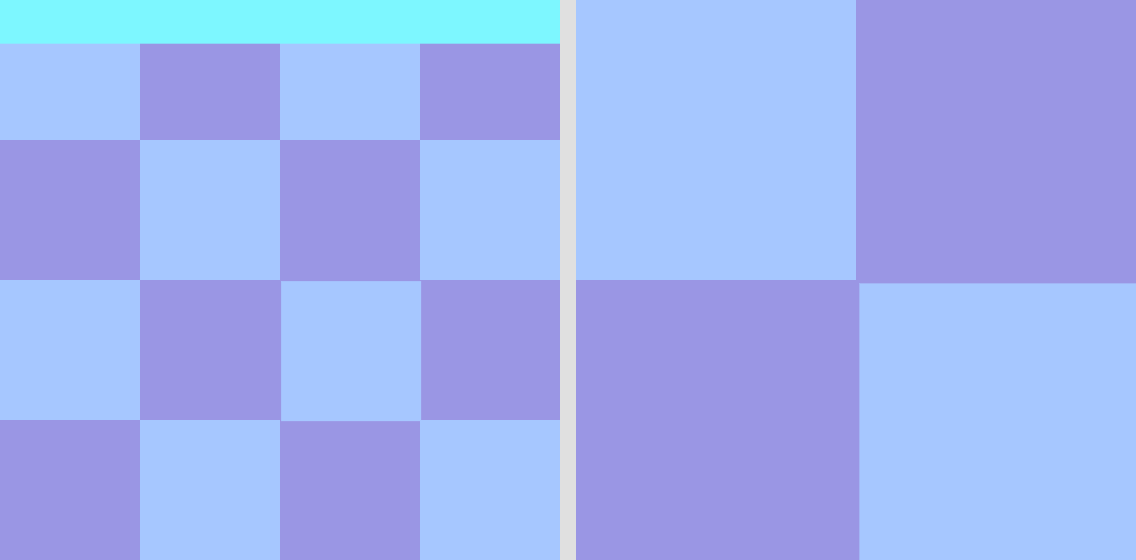
Left, the full canvas; right, a detail of the centre.
Give the GLSL for this pattern, as a Shadertoy shader.

```glsl
// Four by four checkerboard of pale blue and violet tiles under a cyan top band.

// Signed distance to an axis-aligned square
float squareDistance(vec2 p, float halfSide) {
    vec2 d = abs(p) - halfSide;
    return length(max(d, 0.0)) + min(max(d.x, d.y), 0.0);
}

void mainImage(out vec4 fragColor, in vec2 fragCoord) {
    vec2 uv = fragCoord / iResolution.xy;
    float pixel = 1.0 / min(iResolution.x, iResolution.y);

    // Pale tiles sit on the odd cells of a violet ground
    float paleTiles = 0.0;
    for (int row = 0; row < 4; row++) {
        for (int column = 0; column < 4; column++) {
            if ((row + column) % 2 == 0) continue;
            vec2 center = (vec2(column, row) + 0.5) / 4.0;

            // One tile is laid slightly right and low
            if (column == 2 && row == 1) center += vec2(0.002, -0.002);

            float d = squareDistance(uv - center, 0.125);
            paleTiles = max(paleTiles, clamp(0.5 - d / pixel, 0.0, 1.0));
        }
    }
    vec3 color = mix(vec3(0.605, 0.587, 0.896), vec3(0.65, 0.78, 1.0), paleTiles);

    // Cyan band along the top
    float band = clamp(0.5 + (uv.y - 0.922) * iResolution.y, 0.0, 1.0);
    color = mix(color, vec3(0.49, 0.97, 1.0), band);

    fragColor = vec4(color, 1.0);
}
```
